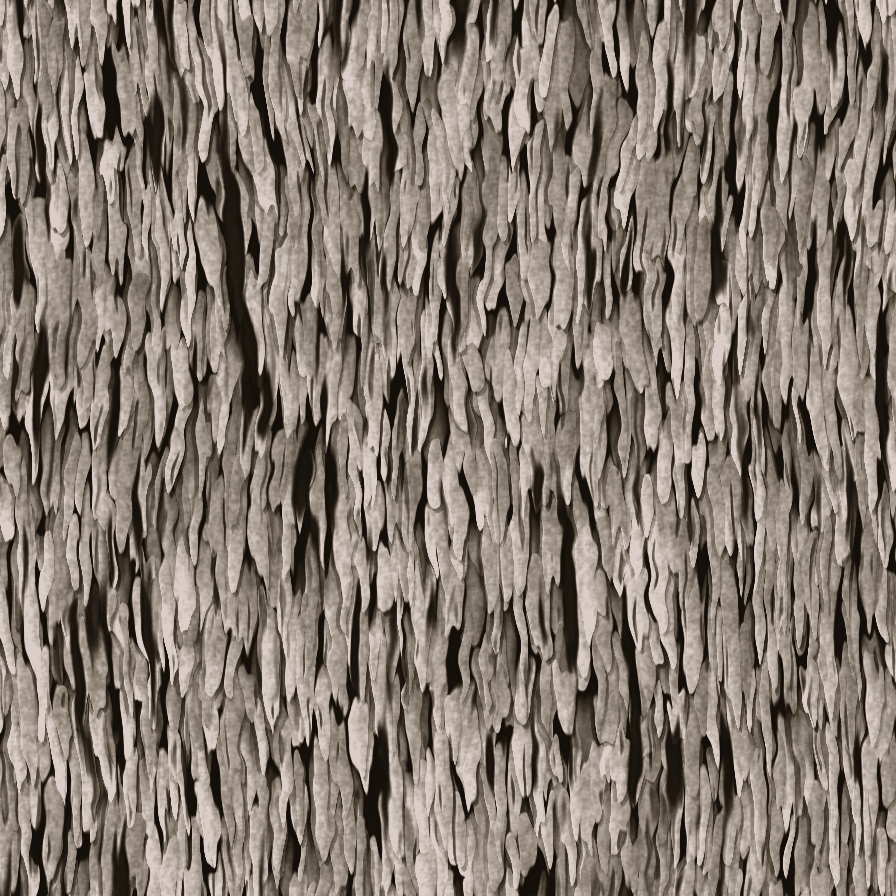
A Shadertoy shader for this texture:

```glsl
// Weathered tree bark: overlapping, ragged vertical flakes with deep dark cracks.

float hash(vec2 p) {
    return fract(sin(dot(p, vec2(127.1, 311.7))) * 43758.5453);
}

vec4 hash4(vec2 p) {
    return fract(sin(dot(p, vec2(127.1, 311.7)) + vec4(0.0, 1.7, 3.1, 5.3)) * 43758.5453);
}

float noise(vec2 p) {
    vec2 cell = floor(p), f = fract(p);
    f = f * f * (3.0 - 2.0 * f);
    return mix(mix(hash(cell), hash(cell + vec2(1, 0)), f.x),
               mix(hash(cell + vec2(0, 1)), hash(cell + vec2(1, 1)), f.x), f.y);
}

// Returns the surface height (x) and the flake brightness (y).
vec2 bark(vec2 p) {
    // Slow lean of the grain, then ragged displacement of the edges
    p.x += 0.04 * noise(p * vec2(4, 3)) + 0.012 * noise(p * vec2(13, 9) + 7.0);
    float streak = noise(p * vec2(170, 36));
    vec2 q = p;
    q.x += 0.005 * (noise(p * vec2(45, 42) + 3.0) - 0.5);
    q.y += 0.040 * (noise(p * vec2(140, 20) + 9.0) - 0.5);
    q += 0.003 * (streak - 0.5);

    float height = 0.0, tone = 0.6;
    for (int layer = 0; layer < 3; layer++) {
        float level = float(layer);
        vec2 grid = vec2(40.0 + 2.0 * level, 10.5 + level);
        vec2 shift = level * vec2(0.37, 0.61) + 5.0;
        vec2 home = floor((q + shift) * grid);
        for (int j = -1; j <= 1; j++)
        for (int i = -1; i <= 1; i++) {
            vec2 cell = home + vec2(i, j);
            vec4 r = hash4(cell + 17.0 * level);
            vec4 s = hash4(cell + 17.0 * level + 51.3);
            vec2 d = q + shift - (cell + r.xy) / grid;

            // Tilted, slightly wavy plate that narrows towards its lower tip
            d.x += d.y * 0.2 * (r.z - 0.5) + 0.0011 * sin(d.y * 100.0 + 6.3 * r.w);
            vec2 size = vec2(mix(0.005, 0.0135, s.x), mix(0.030, 0.076, s.y));
            float v = d.y / size.y;
            float u = d.x / (size.x * (1.0 + 0.25 * clamp(v, -1.0, 1.0)));
            float inside = 1.0 - u * u - abs(v * v * v);
            float plate = smoothstep(0.0, 0.42, inside)
                        * (0.14 + 0.23 * level + 0.3 * s.z - 0.17 * v)
                        + 0.1 * max(inside, 0.0);

            // Right flanks and sunken upper ends are dimmer
            float flake = mix(0.66, 1.0, s.w) * (1.0 - 0.12 * clamp(u + v, -1.0, 1.0));
            tone = mix(tone, flake, smoothstep(-0.02, 0.02, plate - height));
            height = max(height, plate);
        }
    }

    // Narrow lens-shaped cracks cut through all the flakes, with finer splits
    float valley = 0.6 * noise(q * vec2(68, 7)) + 0.4 * noise(q * vec2(105, 13) + 4.0);
    height *= mix(0.08, 1.0, smoothstep(0.18, 0.36, valley));
    height *= mix(0.55, 1.0, smoothstep(0.08, 0.26, noise(q * vec2(160, 19) + 2.0)));
    return vec2(height + 0.17 * (streak - 0.5) * smoothstep(0.0, 0.3, height), tone);
}

void mainImage(out vec4 fragColor, in vec2 fragCoord) {
    vec2 p = fragCoord / iResolution.y;
    vec2 toLight = vec2(-0.5, 0.85);
    vec2 surface = bark(p);
    float height = surface.x;

    // Slope light, thrown shadow and occlusion from the right
    float slope = height - bark(p + 0.0025 * toLight).x;
    float shadow = max(bark(p + 0.006 * toLight).x - height - 0.04, 0.0);
    float occlusion = max(bark(p + vec2(0.005, 0.0)).x - height - 0.04, 0.0);

    // Mottling and fine grain
    float mottle = noise(p * vec2(70, 32) + 2.0) - 0.5;
    float grain = noise(p * vec2(250, 150))
                + noise(vec2(p.x + p.y, p.x - p.y) * 240.0 + 8.0) - 1.0;

    float tone = surface.y + 0.14 * mottle + 0.17 * grain;
    tone *= smoothstep(-0.07, 0.72, height);
    tone *= exp(-1.5 * shadow - 0.9 * occlusion);
    tone *= 1.0 + 0.5 * clamp(slope, -0.5, 0.2);
    tone *= 0.95 + 0.14 * noise(p * vec2(9, 5) + 6.0);
    tone = clamp(tone, 0.0, 1.08);

    vec3 crackBrown = vec3(0.07, 0.05, 0.035);
    vec3 paleBark = vec3(0.80, 0.75, 0.72);
    fragColor = vec4(mix(crackBrown, paleBark, pow(vec3(tone), vec3(1.0, 1.03, 1.15))), 1.0);
}
```
